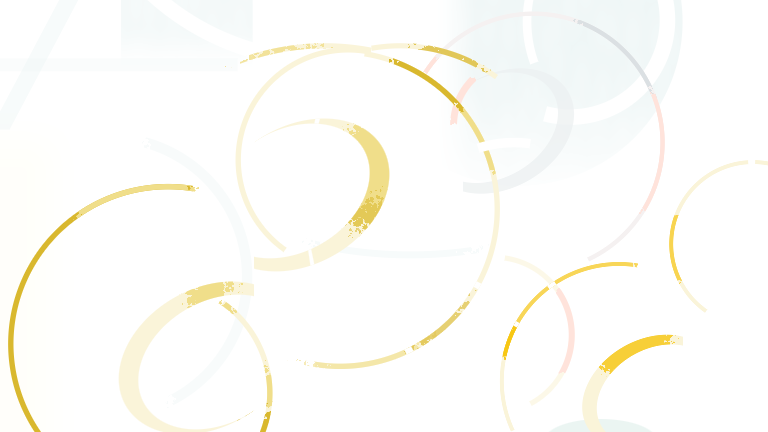
Give the GLSL for this background, as a Shadertoy shader.

```glsl
const vec3 WHITE = vec3(1.0);
const vec3 CREAM = vec3(0.98, 0.955, 0.85);
const vec3 STRAW = vec3(0.94, 0.87, 0.54);
const vec3 GOLD = vec3(0.85, 0.72, 0.18);
const vec3 AMBER = vec3(0.97, 0.81, 0.22);
const vec3 ROSE = vec3(1.0, 0.89, 0.86);
const vec3 MIST = vec3(0.935, 0.965, 0.965);

// Ring centres and radii shared by every flourish
const vec2 BIG = vec2(0.199, 0.156);
const vec2 SMALL = vec2(0.218, 0.27);
const vec2 MOON = vec2(0.1065, 0.1887);
float grain;

float cellular(vec2 p) {
    vec2 cell = floor(p);
    float nearest = 2.0;
    for (int y = -1; y <= 1; y++)
    for (int x = -1; x <= 1; x++) {
        vec2 id = cell + vec2(x, y);
        vec2 h = fract(sin(vec2(dot(id, vec2(127.1, 311.7)), dot(id, vec2(269.5, 183.3)))) * 4375.5);
        nearest = min(nearest, length(id + h - p));
    }
    return nearest;
}

float fill(float d) { return clamp(0.5 - d * iResolution.y, 0.0, 1.0); }

// Angular wedge in degrees; ragged adds a mottled edge
float wedge(vec2 v, float mid, float halfSpan, float ragged) {
    float a = radians(mid);
    float turn = acos(clamp(dot(normalize(v + 1e-5), vec2(cos(a), sin(a))), -1.0, 1.0));
    return (turn - radians(halfSpan) + ragged * grain) * length(v);
}

float arc(vec2 p, vec2 c, float r, float w, float mid, float halfSpan, float ragged) {
    vec2 v = p - c;
    return fill(max(abs(length(v) - r) - w, wedge(v, mid, halfSpan, ragged)));
}

float oval(vec2 v, vec2 radii) {
    v = mat2(0.866, -0.5, 0.5, 0.866) * v;
    return (length(v / radii) - 1.0) * radii.y;
}

// Tilted crescent, cut off at the flourish axis
float crescent(vec2 p) {
    float outer = oval(p - MOON, vec2(0.22, 0.16));
    float inner = oval(p - vec2(0.0857, 0.198), vec2(0.194, 0.141));
    return fill(max(max(outer, -inner), -p.x));
}

float moonPart(vec2 p, float mid, float halfSpan, float ragged) {
    return crescent(p) * fill(wedge(p - MOON, mid, halfSpan, ragged));
}

float bigRing(vec2 p, float mid, float halfSpan, float ragged) {
    return arc(p, BIG, 0.364, 0.0062, mid, halfSpan, ragged);
}

float smallRing(vec2 p, float mid, float halfSpan, float ragged) {
    return arc(p, SMALL, 0.2546, 0.0062, mid, halfSpan, ragged);
}

void ink(inout vec3 col, vec3 tint, float mask) { col = mix(col, tint, mask); }

void mainImage(out vec4 fragColor, in vec2 fragCoord) {
    vec2 p = fragCoord / iResolution.y;
    grain = cellular(p * 75.0) + 0.5 * cellular(p * 190.0) - 0.7;
    vec3 col = WHITE;

    // Watery washes
    float blot = 0.75 + 0.25 * cellular(vec2(p.x * 22.0, p.y * 9.0));
    ink(col, vec3(1.0, 0.998, 0.98), smoothstep(0.2, 0.05, p.x) * smoothstep(0.75, 0.6, p.y));
    float cloud = fill(length(p - vec2(1.2, 0.95)) - 0.38) * smoothstep(1.0, 1.12, p.x);
    ink(col, MIST, cloud * blot * smoothstep(0.48, 0.85, p.y));
    float corner = fill(max(0.28 - p.x, p.x - 0.585)) * smoothstep(0.83, 0.95, p.y);
    ink(col, MIST, corner * blot * 0.75);
    ink(col, MIST, 0.3 * fill(max(abs(p.y - 0.85) - 0.015, p.x - 0.55)));
    float streak = abs(p.x - 0.53 * (p.y - 0.7)) - 0.022;
    ink(col, MIST, 0.5 * fill(max(streak, 0.7 - p.y)));
    ink(col, vec3(0.92, 0.96, 0.95), fill((length((p - vec2(1.39, -0.02)) / vec2(0.13, 0.05)) - 1.0) * 0.05));
    ink(col, MIST, 0.5 * arc(p, vec2(0.95, 1.41), 1.0, 0.008, -92.0, 10.0, 0.1));
    ink(col, MIST, 0.45 * arc(p, vec2(0.25, 0.36), 0.322, 0.012, 5.0, 68.0, 0.1));

    // White sweeps
    ink(col, WHITE, arc(p, vec2(1.32, 0.954), 0.225, 0.018, -40.0, 65.0, 0.0));
    ink(col, WHITE, arc(p, vec2(0.75, 1.45), 0.59, 0.018, 240.0, 16.0, 0.0));
    ink(col, WHITE, arc(p, vec2(1.5, 0.95), 0.28, 0.01, 180.0, 20.0, 0.0));

    // Pale rose and grey flourish
    vec2 q = (p - vec2(1.072, 0.542)) / 0.82;
    ink(col, vec3(0.925, 0.94, 0.945), 0.75 * crescent(q));
    ink(col, ROSE, arc(p, vec2(1.2, 0.71), 0.15, 0.008, 155.0, 22.0, 0.2));
    ink(col, vec3(0.96, 0.945, 0.945), bigRing(q, 41.0, 106.0, 0.0));
    ink(col, vec3(0.86, 0.88, 0.89), bigRing(q, 45.0, 23.0, 0.2));
    ink(col, ROSE, bigRing(q, -5.0, 27.0, 0.1) + bigRing(q, 143.0, 4.0, 0.1));
    ink(col, CREAM, 0.6 * arc(p, vec2(1.1435, 0.2245), 0.18, 0.006, 10.0, 72.0, 0.0));
    ink(col, ROSE, arc(p, vec2(1.1435, 0.2245), 0.18, 0.007, 3.0, 32.0, 0.1));

    // Central flourish
    q = p - vec2(0.588, 0.36);
    ink(col, CREAM, arc(p, vec2(0.752, 0.329), 0.565, 0.006, 93.0, 14.0, 0.0));
    ink(col, STRAW, arc(p, vec2(0.752, 0.329), 0.565, 0.006, 101.0, 6.0, 0.3) * 0.8);
    ink(col, CREAM, smallRing(q, 157.0, 78.0, 0.0));
    ink(col, CREAM, bigRing(q, -9.0, 90.0, 0.0));
    ink(col, STRAW, bigRing(q, 29.0, 15.0, 0.1) + 0.6 * bigRing(q, -77.0, 22.0, 0.3));
    ink(col, GOLD, bigRing(q, 55.0, 15.0, 0.1) + 0.6 * bigRing(q, -49.0, 11.0, 0.3));
    ink(col, CREAM, arc(p, vec2(0.926, 0.514), 0.38, 0.006, 77.0, 23.0, 0.0));
    ink(col, GOLD, 0.75 * arc(p, vec2(0.926, 0.514), 0.38, 0.0065, 72.0, 10.0, 0.2));
    ink(col, CREAM, crescent(q));
    ink(col, STRAW, moonPart(q, 12.0, 38.0, 0.25));
    ink(col, GOLD, 0.55 * moonPart(q, -17.0, 10.0, 0.5));
    ink(col, WHITE, moonPart(q, -80.0, 2.0, 0.0) + moonPart(q, 77.0, 2.0, 0.0));
    ink(col, WHITE, bigRing(q, -29.0, 1.2, 0.0) + bigRing(q, -64.0, 1.5, 0.0));
    ink(col, WHITE, arc(p, vec2(1.19, 0.4), 0.27, 0.011, 95.0, 13.0, 0.0));

    // Left flourish, the half-turned twin
    q = -q;
    ink(col, GOLD, bigRing(q, -32.0, 67.0, 0.0));
    ink(col, STRAW, bigRing(q, -77.0, 22.0, 0.1));
    ink(col, CREAM, crescent(q));
    ink(col, STRAW, moonPart(q, -90.0, 17.0, 0.4));
    ink(col, GOLD, 0.6 * moonPart(q, 130.0, 10.0, 0.4));
    ink(col, CREAM, smallRing(q, 190.0, 45.0, 0.0));
    ink(col, STRAW, smallRing(q, 180.0, 10.0, 0.3) + smallRing(q, 232.0, 3.0, 0.1));
    ink(col, GOLD, smallRing(q, 155.0, 15.0, 0.2));

    // Amber flourish on the right
    q = (p - vec2(1.581, 0.234)) / 0.745;
    ink(col, CREAM, smallRing(q, 157.0, 78.0, 0.0));
    ink(col, AMBER, 0.85 * smallRing(q, 183.0, 23.0, 0.1));
    ink(col, WHITE, smallRing(q, 91.0, 2.5, 0.0));
    q = -q;
    ink(col, CREAM, bigRing(q, -37.0, 62.0, 0.0));
    ink(col, AMBER, 0.8 * bigRing(q, -55.0, 43.0, 0.1));
    ink(col, vec3(0.97, 0.78, 0.08), bigRing(q, -21.0, 8.0, 0.1));
    ink(col, WHITE, bigRing(q, -55.0, 2.0, 0.0) + bigRing(q, -29.0, 1.3, 0.0) + bigRing(q, -10.0, 1.0, 0.0));
    ink(col, CREAM, crescent(q));
    ink(col, AMBER, moonPart(q, -70.0, 42.0, 0.3));

    fragColor = vec4(col, 1.0);
}
```
